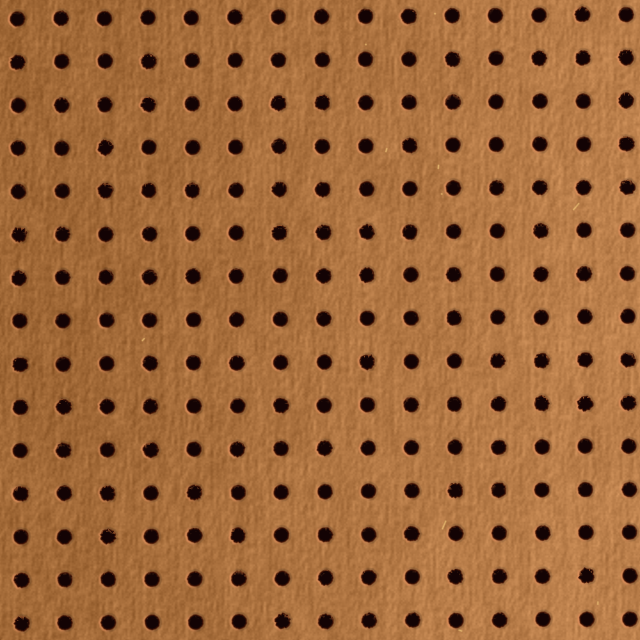
A WebGL 2 fragment shader for this texture:

```glsl
#version 300 es
precision highp float;
// Perforated hardboard: a slightly skewed 15 by 15 grid of round dark holes
// in brown fibre board. Each hole is a distance function with a frayed edge and
// a lit left rim; layered value noise supplies the grain and vertical ribbing.

uniform vec2 u_resolution;
out vec4 fragColor;

float hash(vec2 p) {
    vec3 q = fract(vec3(p.xyx) * 0.1031);
    q += dot(q, q.yzx + 33.33);
    return fract((q.x + q.y) * q.z);
}

vec2 hash2(vec2 p) {
    return vec2(hash(p + 17.3), hash(p + 71.9));
}

float noise(vec2 p) {
    vec2 i = floor(p), f = fract(p);
    f = f * f * (3.0 - 2.0 * f);
    return mix(mix(hash(i), hash(i + vec2(1, 0)), f.x),
               mix(hash(i + vec2(0, 1)), hash(i + vec2(1, 1)), f.x), f.y);
}

// Brown board: broad light from the right, ribs, mottling and fine grain
vec3 boardColor(vec2 uv) {
    vec3 shade = mix(vec3(0.62, 0.40, 0.205), vec3(0.735, 0.50, 0.295),
                     smoothstep(-0.1, 1.1, uv.x + 0.12 * (0.5 - uv.y)));
    float mottle = noise(uv * 9.0) - 0.5;
    float ribs = noise(uv * vec2(155.0, 26.0)) - 0.5;
    vec2 g = uv * vec2(230.0, 120.0);
    float relief = noise(g) - noise(g + vec2(0.7, -0.5));
    float grain = noise(uv * 360.0) - 0.5;
    float wave = sin(uv.x * 560.0 + 2.0 * noise(uv * 14.0));
    float light = 0.025 * mottle + 0.07 * ribs + 0.07 * relief + 0.05 * grain + 0.009 * wave;
    return shade + light * vec3(1.0, 0.88, 0.75);
}

// Sparse pale dust: short slanted fibres in a few cells of the upper right
float dust(vec2 uv, float pixel) {
    vec2 id = floor(uv * 24.0);
    vec2 p = uv - (id + 0.25 + 0.5 * hash2(id)) / 24.0;
    float angle = 6.283 * hash(id + 5.0);
    vec2 dir = vec2(cos(angle), sin(angle));
    float halfLength = 0.007 * pow(hash(id + 9.0), 3.0);
    float d = length(p - dir * clamp(dot(p, dir), -halfLength, halfLength)) - 0.0011;
    float chance = 0.008 + 0.07 * smoothstep(0.35, 0.1, length(uv - vec2(0.75, 0.88)));
    return step(hash(id + 31.0), chance) * (1.0 - smoothstep(-pixel, pixel, d));
}

void main() {
    vec2 uv = gl_FragCoord.xy / u_resolution;
    float pixel = 1.0 / min(u_resolution.x, u_resolution.y);
    vec3 color = boardColor(uv);
    color = mix(color, vec3(0.93, 0.76, 0.46), 0.8 * dust(uv, pixel));

    // Nearest hole on the skewed grid
    mat2 grid = mat2(0.0679, 0.00051, -0.00045, 0.06747);
    vec2 origin = vec2(0.0339, 0.026);
    vec2 id = round(inverse(grid) * (uv - origin));
    vec2 center = origin + grid * id + 0.0011 * (hash2(id) - 0.5);
    vec2 p = uv - center;
    float r = length(p);
    vec2 dir = p / max(r, 0.0001);

    // Uneven outline, more ragged on some holes than others
    float wear = pow(hash(id + 43.0), 3.0);
    float fray = noise(dir * 4.0 + id * 13.0) - 0.5;
    float d = r - 0.0119 - (0.0008 + 0.0022 * wear) * fray;

    // Pressed rim: bright at the left and below, faint shadow at the right
    float lit = smoothstep(-0.25, 0.9, dot(dir, normalize(vec2(-1.0, -0.3))));
    float rim = 1.0 - smoothstep(0.0008, 0.0029 + pixel, abs(d - 0.0006));
    float rimStrength = lit * (0.55 + 0.45 * hash(id + 61.0));
    color = mix(color, vec3(0.88, 0.56, 0.36), 0.75 * rim * rimStrength);
    color *= 1.0 - 0.16 * rim * (1.0 - lit);

    // Dark interior, warmer towards the wall
    vec3 inside = mix(vec3(0.075, 0.012, 0.015), vec3(0.27, 0.08, 0.02),
                      smoothstep(-0.0035, 0.0, d));
    // Torn fibres clinging to the upper wall of worn holes
    float crumbs = smoothstep(0.58, 0.8, noise(uv * 330.0))
                 * smoothstep(-0.007, -0.001, d) * smoothstep(-0.3, 0.7, dir.y);
    inside = mix(inside, vec3(0.59, 0.33, 0.17), crumbs * (0.2 + 0.8 * wear));
    float soft = 0.0007 + 0.5 * pixel;
    color = mix(color, inside, 1.0 - smoothstep(-soft, soft, d));

    fragColor = vec4(clamp(color, 0.0, 1.0), 1.0);
}
```
